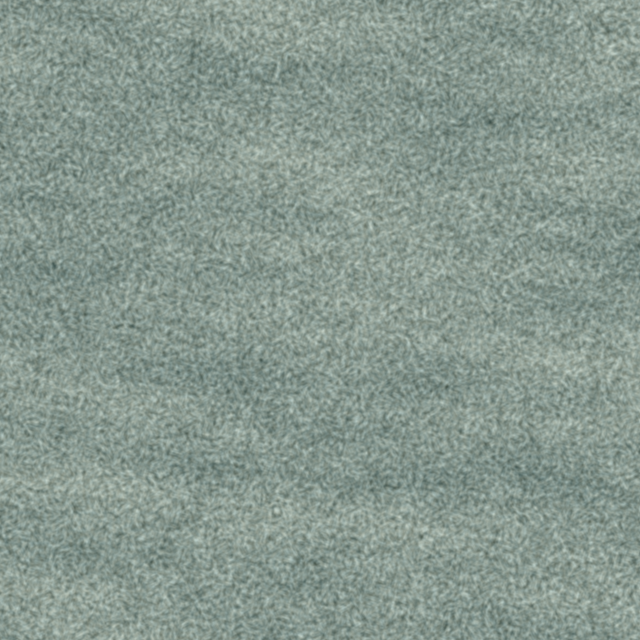
Give the GLSL for this texture, as a WebGL 1 fragment shader.

```glsl
precision highp float;
// Soft grey-green brushed felt: fine matted fibres over faint, slightly tilted bands.

uniform vec2 u_resolution;

const float PI = 3.14159265;

// Colour
const vec3 FELT_COLOR = vec3(0.533, 0.597, 0.563);
const vec3 WARM_TINT = vec3(0.6, 0.0, -0.5);

// Fibres: cells per canvas along and across each strand
const int DIRECTIONS = 4;
const vec2 FIBRE_SCALE = vec2(82.0, 148.0);
const float FINE_RATIO = 1.7;
const float FINE_SHARE = 0.45;
const float TUFT_SCALE = 36.0;
const float FIBRE_CONTRAST = 0.215;

// Broad shading
const float BAND_TILT = -0.12;
const vec2 BAND_SCALE = vec2(2.2, 9.0);
const vec2 STREAK_SCALE = vec2(6.0, 22.0);
const vec2 MOTTLE_SCALE = vec2(22.0, 34.0);
const float BAND_CONTRAST = 0.075;
const float STREAK_CONTRAST = 0.05;
const float MOTTLE_CONTRAST = 0.06;

// Creases and tint
const float CREASE_SCALE = 17.0;
const float CREASE_DEPTH = 0.045;
const float GRAIN_TINT = 0.045;
const float BAND_TINT = 0.25;

float hash(vec2 p) {
    return fract(sin(dot(p, vec2(127.1, 311.7))) * 43758.5453);
}

vec2 gradient(vec2 cell) {
    float angle = 2.0 * PI * hash(cell);
    return vec2(cos(angle), sin(angle));
}

// Gradient noise centred on zero
float noise(vec2 p) {
    vec2 cell = floor(p);
    vec2 f = p - cell;
    vec2 blend = f * f * f * (f * (f * 6.0 - 15.0) + 10.0);
    vec2 right = vec2(1.0, 0.0);
    vec2 up = vec2(0.0, 1.0);
    float a = dot(gradient(cell), f);
    float b = dot(gradient(cell + right), f - right);
    float c = dot(gradient(cell + up), f - up);
    float d = dot(gradient(cell + 1.0), f - 1.0);
    return mix(mix(a, b, blend.x), mix(c, d, blend.x), blend.y);
}

// Coordinates along and across a direction
vec2 turn(vec2 p, float angle) {
    float c = cos(angle);
    float s = sin(angle);
    return vec2(c * p.x + s * p.y, c * p.y - s * p.x);
}

// Short strands whose main direction changes from tuft to tuft
float fibres(vec2 uv) {
    float sum = 0.0;
    float power = 0.0;
    for (int i = 0; i < DIRECTIONS; i++) {
        float layer = float(i);
        float angle = PI * layer / float(DIRECTIONS) - 0.3;
        vec2 p = turn(uv, angle) * FIBRE_SCALE + 37.0 * layer;
        float strand = noise(p) + FINE_SHARE * noise(p * FINE_RATIO + 71.3);
        float tuft = noise(uv * TUFT_SCALE + 19.7 * layer + 5.3);
        float weight = 0.2 + smoothstep(-0.3, 0.35, tuft);
        sum += weight * strand;
        power += weight * weight;
    }
    return sum * inversesqrt(power);
}

// Sparse thin dark folds, mostly steep
float creases(vec2 uv) {
    vec2 p = turn(uv, 0.35) * vec2(1.3, 0.8) * CREASE_SCALE;
    float fold = 1.0 - smoothstep(0.0, 0.09, abs(noise(p + 43.1)));
    float mask = smoothstep(0.12, 0.4, noise(uv * CREASE_SCALE + 88.6));
    return fold * mask;
}

void main() {
    vec2 uv = gl_FragCoord.xy / min(u_resolution.x, u_resolution.y);
    vec2 banded = turn(uv, BAND_TILT);

    // Bands, streaks and mottling
    float band = BAND_CONTRAST * noise(banded * BAND_SCALE + 12.4)
               + STREAK_CONTRAST * noise(banded * STREAK_SCALE + 31.8);
    float mottle = MOTTLE_CONTRAST * noise(banded * MOTTLE_SCALE + 57.2);

    // Fibre relief
    float relief = FIBRE_CONTRAST * fibres(uv) - CREASE_DEPTH * creases(uv);

    // Lighter bands turn warmer, darker ones cooler
    float warmth = BAND_TINT * band + GRAIN_TINT * noise(uv * FIBRE_SCALE.y + 9.1);
    vec3 color = FELT_COLOR + band + mottle + relief + WARM_TINT * warmth;
    gl_FragColor = vec4(clamp(color, 0.0, 1.0), 1.0);
}
```
